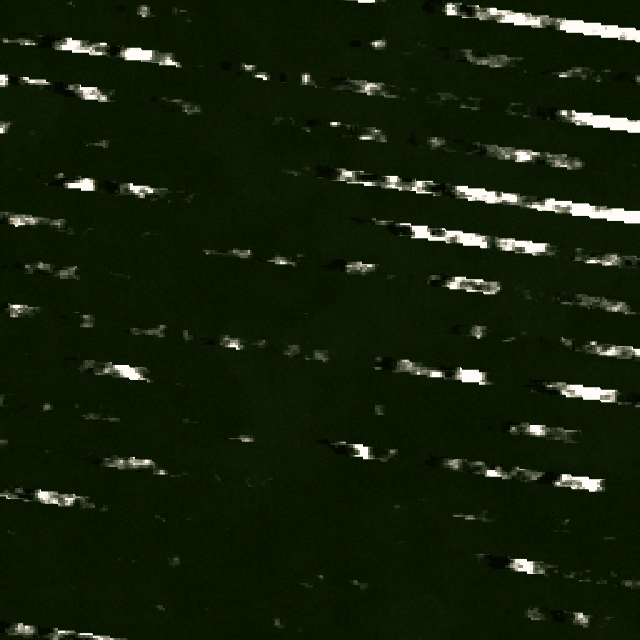
This pattern is drawn by a three.js fragment shader. Its source:

```glsl
// Dark forest seen from above, crossed by 14 tilted, evenly spaced scan gaps.
// Each gap is a stair-stepped band that shows broken cloud and its shadow,
// built from value noise whose coverage grows toward the right and upper left.
varying vec2 vUv;

const float PITCH = 0.0712;       // vertical distance between bands
const float SLOPE = 0.144;        // fall of a band across the canvas
const float FIRST = -0.088;       // depth of band zero at the left edge
const float HALF_WIDTH = 0.0098;  // half the height of a band
const float GRID = 256.0;         // cells across, also sets the stair height
const float SHADOW_SHIFT = 0.036; // shadows fall to the left of the clouds
const float GRAIN = 0.016;
const float CLOUD_START = 0.43;   // density at which cloud appears
const float CLOUD_RANGE = 0.40;   // further density until it is opaque

const vec3 FOREST = vec3(0.037, 0.086, 0.002);
const vec3 SHADOW = vec3(0.010, 0.020, 0.004);
const vec3 HAZE   = vec3(0.13, 0.18, 0.09);
const vec3 MIST   = vec3(0.31, 0.34, 0.26);
const vec3 GREY   = vec3(0.53, 0.53, 0.45);
const vec3 CREAM  = vec3(0.83, 0.80, 0.71);
const vec3 WHITE  = vec3(1.00, 0.99, 0.97);

float hash(vec2 p) {
  return fract(sin(dot(p, vec2(127.1, 311.7))) * 43758.5453);
}

float noise(vec2 p) {
  vec2 i = floor(p), f = fract(p);
  f = f * f * (3.0 - 2.0 * f);
  return mix(mix(hash(i), hash(i + vec2(1.0, 0.0)), f.x),
             mix(hash(i + vec2(0.0, 1.0)), hash(i + 1.0), f.x), f.y);
}

float fbm(vec2 p) {
  float sum = 0.0, amp = 0.53;
  for (int i = 0; i < 4; i++) {
    sum += amp * noise(p);
    p = p * 2.03 + 17.3;
    amp *= 0.5;
  }
  return sum;
}

// Regional share of cloud: heavy at right and upper left, thin in the middle
float coverage(vec2 p) {
  float right = smoothstep(0.46, 0.80, p.x) * mix(0.13, 0.44, smoothstep(0.1, 0.9, p.y));
  float left = 0.11 * (1.0 - smoothstep(0.14, 0.36, p.x));
  vec2 corner = (p - vec2(0.08, 0.90)) / vec2(0.11, 0.06);
  return 0.23 + right + left + 0.32 * exp(-dot(corner, corner));
}

// Banks and clumps along each band, broken up by small billows
float cloudDepth(vec2 p, float band) {
  float bank = noise(vec2(p.x * 9.0 + band * 3.7, band * 13.0 + 5.0)) - 0.5;
  float clump = noise(vec2(p.x * 21.0 + band * 5.3, band * 7.0 + 2.0)) - 0.5;
  float billow = fbm(p * vec2(44.0, 58.0)) - 0.5;
  float density = coverage(p) + 0.5 * bank + 0.5 * clump + 1.05 * billow;
  return clamp((density - CLOUD_START) / CLOUD_RANGE, 0.0, 1.0);
}

vec3 cloudColour(vec3 ground, float depth) {
  vec3 c = mix(ground, HAZE, smoothstep(0.0, 0.24, depth));
  c = mix(c, MIST, smoothstep(0.22, 0.48, depth));
  c = mix(c, GREY, smoothstep(0.46, 0.64, depth));
  c = mix(c, CREAM, smoothstep(0.62, 0.78, depth));
  return mix(c, WHITE, smoothstep(0.74, 0.88, depth));
}

// Staircase with softened risers
float stairs(float u, float soft) {
  return floor(u) + smoothstep(1.0 - soft, 1.0, fract(u));
}

void main() {
  float aa = max(fwidth(vUv.y), 0.0001);
  vec2 cell = (floor(vUv * GRID) + 0.5) / GRID;
  float depthDown = 1.0 - vUv.y;

  // Forest floor with faint clearings and grain
  float clearing = smoothstep(0.54, 0.60, fbm(cell * vec2(5.0, 6.0) + 3.0));
  vec3 ground = mix(FOREST, HAZE, 0.10 * clearing);
  ground += GRAIN * (hash(cell * GRID) - 0.5);
  ground += 0.02 * (fbm(cell * 24.0) - 0.5);

  // Nearest band, its centre stepping down to the right
  float band = floor((depthDown - FIRST - SLOPE * vUv.x) / PITCH + 0.5);
  float phase = hash(vec2(band, 4.0));
  float steps = stairs(SLOPE * vUv.x * GRID + phase, min(aa * SLOPE * GRID, 0.5));
  float centre = FIRST + band * PITCH + (steps - phase + 0.5) / GRID;
  float inside = clamp(0.5 - (abs(depthDown - centre) - HALF_WIDTH) / aa, 0.0, 1.0);

  // Shadowed ground below, cloud above
  float shade = cloudDepth(cell + vec2(SHADOW_SHIFT, 0.0), band);
  vec3 below = mix(ground, SHADOW, 0.85 * smoothstep(0.2, 0.7, shade));
  vec3 sky = cloudColour(below, cloudDepth(cell, band));

  gl_FragColor = vec4(clamp(mix(ground, sky, inside), 0.0, 1.0), 1.0);
}
```
